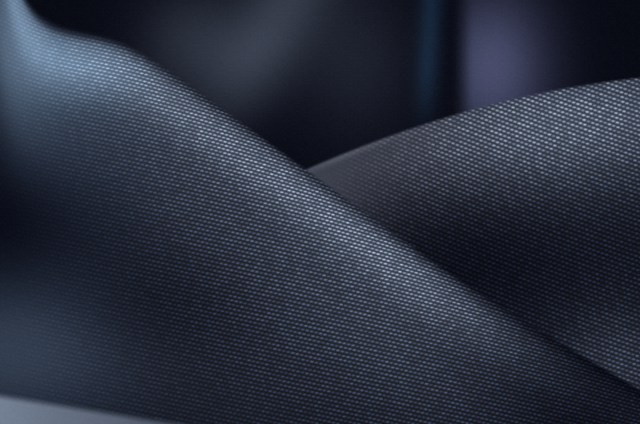
Write a Shadertoy shader that draws this texture.

```glsl
// Dark blue-grey woven cloth: two sharp folds before a blurred, draped backdrop
#define PITCH vec2(0.0108, 0.0100)
#define FRONT_TILT 0.22
#define BACK_TILT 0.36
#define CREST_BEND 0.035
#define THREAD_CONTRAST 1.05
#define GRAIN 0.015
#define RIM_LIGHT 0.19
#define BODY_LIGHT 0.14
#define BASE_LIGHT 0.095

float hash(vec2 p) {
    return fract(sin(dot(p, vec2(127.1, 311.7))) * 43758.5453);
}

float bell(float x, float width) {
    x /= width;
    return exp(-x * x);
}

float glow(vec2 p, vec2 center, vec2 radius) {
    vec2 q = (p - center) / radius;
    return exp(-dot(q, q));
}

// Zero below the origin, x above it, with a rounded bend
float softRamp(float x, float bend) {
    return 0.5 * (x + sqrt(x * x + bend * bend));
}

vec2 rotate(vec2 p, float a) {
    return vec2(cos(a) * p.x - sin(a) * p.y, sin(a) * p.x + cos(a) * p.y);
}

// Height of the front and rear fold crests
float frontCrest(float x) {
    return 0.925 - 0.74 * softRamp(x - 0.285, 0.09)
         + 0.15 * softRamp(x - 1.1, 0.1) + 0.3 * exp(-x / 0.045);
}

float rearCrest(float x) {
    float t = x - 0.72;
    return 0.60 + 0.44 * t - 0.21 * t * t;
}

// Staggered thread knots joined into rows, centred near zero
float weave(vec2 p) {
    vec2 g = p / PITCH;
    g.x += 0.5 * mod(floor(g.y), 2.0);
    vec2 f = fract(g) - 0.5;
    f.x -= 0.3 * f.y;
    float knot = exp(-dot(f * f, vec2(5.0, 11.0)));
    return knot * (0.7 + 0.6 * hash(floor(g))) - 0.37;
}

// Slate tint that turns bluer in the shadows
vec3 slate(float light) {
    return max(vec3(0.91 * light - 0.004, light, 1.08 * light + 0.036), 0.0);
}

vec3 cloth(float light, float threads, float focus) {
    float relief = THREAD_CONTRAST * threads * focus;
    vec3 threadTint = mix(vec3(0.82, 1.0, 1.07), vec3(1.05, 1.0, 0.93), smoothstep(0.1, 0.34, light));
    return slate(light) * (1.0 + relief * threadTint);
}

vec3 backdrop(vec2 p) {
    float light = 0.04;
    light += 0.17 * bell(p.x - 0.63 - 0.45 * (p.y - 0.9), 0.11) * smoothstep(0.58, 0.92, p.y);
    light += 0.14 * glow(p, vec2(0.46, 0.90), vec2(0.14, 0.14));
    light += 0.09 * glow(p, vec2(0.84, 0.86), vec2(0.15, 0.20));
    vec3 color = slate(light);
    // Narrow blue pleat and the violet sheen beside it
    color += vec3(0.04, 0.09, 0.13) * bell(p.x - 1.012 - 0.06 * (p.y - 0.9), 0.028)
           * smoothstep(0.65, 0.85, p.y);
    float sheen = glow(p, vec2(1.16, 0.84), vec2(0.14, 0.20)) * smoothstep(1.06, 1.12, p.x);
    return color + vec3(0.25, 0.26, 0.34) * sheen;
}

vec3 rearFold(vec2 p, float depth) {
    float light = 0.095 + 0.18 * bell(depth - 0.05, 0.15);
    light += 0.11 * glow(p, vec2(1.34, 0.69), vec2(0.30, 0.16));
    light += 0.11 * glow(p, vec2(1.47, 0.14), vec2(0.16, 0.13));
    light += 0.09 * bell(depth - 0.006, 0.008) * bell(p.x - 0.82, 0.12);
    light *= 1.0 - 0.35 * glow(p, vec2(1.08, 0.38), vec2(0.22, 0.14));
    light *= 1.0 - 0.15 * glow(p, vec2(0.90, 0.55), vec2(0.16, 0.12));
    float focus = smoothstep(0.75, 1.2, p.x + 0.8 * depth);
    vec2 thread = rotate(p, BACK_TILT);
    thread.y -= 0.05 * (p.x - 1.2) * (p.x - 1.2);
    vec3 warmth = mix(vec3(1.0), vec3(1.05, 0.99, 0.97), bell(p.x - 0.85, 0.25));
    return cloth(light, weave(thread), focus) * warmth;
}

vec3 frontFold(vec2 p, float depth) {
    float light = BASE_LIGHT + RIM_LIGHT * bell(depth - 0.05, 0.065)
                + BODY_LIGHT * bell(depth - 0.15, 0.20);
    light += 0.16 * glow(p, vec2(0.02, 0.90), vec2(0.11, 0.20));
    light += 0.13 * glow(p, vec2(0.21, 0.85), vec2(0.14, 0.09));
    light += 0.15 * glow(p, vec2(0.06, 0.18), vec2(0.30, 0.17));
    light += 0.04 * glow(p, vec2(0.65, 0.12), vec2(0.25, 0.20));
    light *= 1.0 - 0.5 * glow(p, vec2(0.0, 0.48), vec2(0.22, 0.14));
    light *= 1.0 - 0.25 * glow(p, vec2(0.35, 0.27), vec2(0.20, 0.12));
    light *= 1.0 - 0.75 * smoothstep(0.88, 1.45, p.x);
    float shade = mix(0.85, 0.6, smoothstep(0.15, 0.45, p.x));
    light *= mix(shade, 1.0, smoothstep(-0.005, 0.028, depth));
    float focus = smoothstep(-0.1, 0.6, p.x) * (1.0 - 0.4 * smoothstep(0.35, 0.65, depth));
    // Rows steepen and crowd together as they roll over the crest
    vec2 thread = rotate(p, FRONT_TILT);
    thread.y += CREST_BEND * exp(-max(depth, 0.0) / 0.1);
    vec3 coolness = mix(vec3(0.92, 1.01, 1.05), vec3(1.0), smoothstep(0.1, 0.5, p.x));
    return cloth(light, weave(thread), focus) * coolness;
}

void mainImage(out vec4 fragColor, in vec2 fragCoord) {
    vec2 p = fragCoord / iResolution.y;
    float pixel = 1.0 / iResolution.y;
    float frontDepth = 0.8 * (frontCrest(p.x) - p.y);
    float rearDepth = 0.93 * (rearCrest(p.x) - p.y);
    float blur = mix(0.014, 0.003, smoothstep(0.0, 0.6, p.x)) + pixel;

    // Layers from far to near
    vec3 color = backdrop(p);
    color = mix(color, rearFold(p, rearDepth), smoothstep(-0.005, 0.005, rearDepth));
    color = mix(color, frontFold(p, frontDepth), smoothstep(-blur, blur, frontDepth));

    // Pale blurred hem in the lower left corner
    float hem = 0.066 - 0.16 * p.x - p.y;
    color = mix(color, slate(0.50 - 0.4 * p.x), smoothstep(-0.012, 0.012, hem));

    color += GRAIN * (hash(floor(p * 340.0)) - 0.5);
    fragColor = vec4(clamp(color, 0.0, 1.0), 1.0);
}
```
